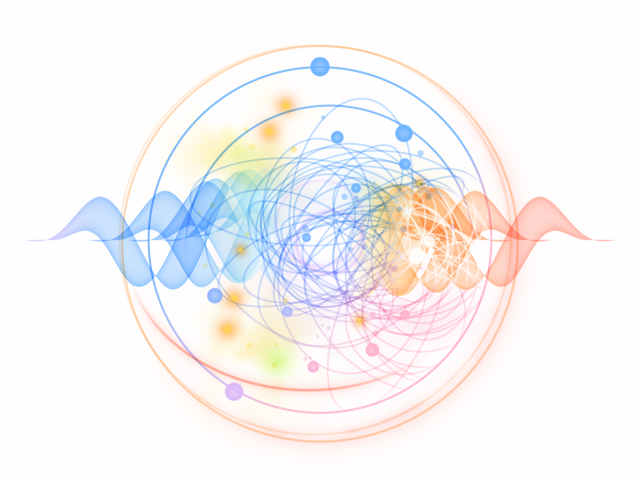
Write a WebGL 1 fragment shader that draws this background.

```glsl
precision highp float;
// Pale orbit diagram: thin rings, coloured spheres and two wave ribbons on white.
uniform vec2 u_resolution;

#define WAVE_TIP 0.628
#define WAVE_FREQ 20.3
#define RIBBON_DENSITY 0.36
#define LINE_WIDTH 0.0006
#define ORBIT_COUNT 40
#define DOT_COUNT 44

const vec3 WHITE = vec3(1.0);
const vec3 BLUE = vec3(0.42, 0.7, 1.0);
const vec3 CYAN = vec3(0.7, 0.93, 1.0);
const vec3 VIOLET = vec3(0.85, 0.73, 1.0);
const vec3 PINK = vec3(1.0, 0.7, 0.8);
const vec3 RED = vec3(1.0, 0.6, 0.52);
const vec3 ORANGE = vec3(1.0, 0.68, 0.38);
const vec3 YELLOW = vec3(1.0, 0.93, 0.55);
const vec3 GREEN = vec3(0.8, 1.0, 0.5);

vec2 p;    // position in canvas heights from the centre
float aa;  // antialiasing width
vec3 ink;  // accumulated colour

float hash(float n) { return fract(sin(n * 127.1) * 43758.5453); }
float hash2(vec2 v) { return hash(v.x + 2.45 * v.y); }

float noise(vec2 v) {
  vec2 i = floor(v), f = fract(v);
  f *= f * (3.0 - 2.0 * f);
  return mix(mix(hash2(i), hash2(i + vec2(1, 0)), f.x),
             mix(hash2(i + vec2(0, 1)), hash2(i + 1.0), f.x), f.y);
}

float fbm(vec2 v) {
  float sum = 0.0, amp = 0.5;
  for (int i = 0; i < 4; i++) { sum += amp * noise(v); v = v * 2.03 + 7.1; amp *= 0.5; }
  return sum;
}

void tint(vec3 c, float a) { ink *= mix(WHITE, c, a); }

float blob(float x, float y, float r) {
  vec2 q = (p - vec2(x, y)) / r;
  return exp(-dot(q, q));
}

float disc(vec2 c, float r) { return 1.0 - smoothstep(r - aa, r + aa, length(p - c)); }

// Distance to an ellipse outline
float ellipse(vec2 c, vec2 r, float turn) {
  float s = sin(turn), k = cos(turn);
  vec2 q = mat2(k, -s, s, k) * (p - c) / r;
  float len = max(length(q), 0.001);
  return abs(len - 1.0) * len / max(length(q / r), 0.001);
}

float stroke(float d, float w) { return 1.0 - smoothstep(w, w + 1.5 * aa, d); }

// Blue above and left, pink below and right
vec3 placeColor(vec2 v) {
  vec3 c = mix(BLUE, VIOLET, smoothstep(-0.1, 0.3, 0.3 * v.x - v.y));
  return mix(c, PINK, smoothstep(0.08, 0.32, v.x - v.y));
}

void sphere(float x, float y, float r) {
  vec2 c = vec2(x, y);
  float shade = 0.7 + 0.3 * smoothstep(0.0, r, length(p - c));
  ink = mix(ink, placeColor(c), disc(c, r) * shade);
}

void ember(float x, float y, float r) {
  tint(ORANGE, 0.7 * blob(x, y, r));
  ink = mix(ink, vec3(1.0, 0.85, 0.25), 0.8 * blob(x, y, 0.4 * r));
}

float strand(float u, float peak, float start) {
  float phase = (u - peak) * WAVE_FREQ * (u < peak ? 0.7 : 1.0);
  return (0.075 + 0.09 * u) * smoothstep(start, start + 0.17, u) * cos(phase);
}

void ribbons() {
  float u = WAVE_TIP - abs(p.x);
  float y = p.y - (p.x < 0.0 ? 0.03 * smoothstep(0.3, 0.5, u) : 0.0);
  vec3 cold = mix(mix(VIOLET, BLUE, smoothstep(0.0, 0.22, u)), CYAN, smoothstep(0.33, 0.5, u));
  vec3 warm = mix(mix(RED, ORANGE, smoothstep(0.2, 0.36, u)), YELLOW, smoothstep(0.4, 0.55, u));
  float fade = smoothstep(0.0, 0.02, u) * (1.0 - smoothstep(0.42, 0.58, u));
  for (int i = 0; i < 5; i++) {
    float start = 0.135 * pow(float(i) + 0.0001, 0.69), peak = start + 0.167;
    float a = strand(u, peak, start), b = strand(u, peak - 0.073, start + 0.07);
    float inner = min(y - min(a, b), max(a, b) - y);
    float fill = smoothstep(-aa, aa, inner) * smoothstep(start, start + 0.03, u);
    float rim = 0.4 * exp(-abs(inner) / 0.012);
    tint(p.x < 0.0 ? cold : warm, fill * fade * (RIBBON_DENSITY + rim));
  }
}

void main() {
  p = (gl_FragCoord.xy - 0.5 * u_resolution) / u_resolution.y;
  aa = 1.0 / u_resolution.y;
  ink = vec3(1.0, 0.996, 0.998);
  float cloud = smoothstep(0.2, 0.75, fbm(p * 11.0 + 3.0));
  vec3 lineColor = placeColor(p);

  // Soft clouds
  tint(YELLOW, cloud * (0.75 * blob(-0.16, 0.17, 0.11) + 0.75 * blob(-0.14, -0.22, 0.11) + 0.5 * blob(0.18, 0.06, 0.085)));
  tint(GREEN, 0.6 * blob(-0.089, -0.252, 0.03) + 0.25 * blob(-0.16, 0.17, 0.035));
  tint(VIOLET, 0.32 * cloud * blob(0.0, -0.04, 0.18));
  tint(CYAN, 0.45 * cloud * (blob(-0.11, 0.08, 0.07) + blob(0.07, 0.09, 0.07)));
  tint(PINK, 0.3 * cloud * blob(0.2, -0.14, 0.1));

  // Outer rings and bowl, hazy at the lower right
  float outer = ellipse(vec2(0.0, -0.008), vec2(0.412), 0.0);
  float inside = ellipse(vec2(-0.01, 0.0), vec2(0.408, 0.405), 0.3);
  float bowl = ellipse(vec2(-0.024, 0.0), vec2(0.385, 0.313), 0.0);
  tint(ORANGE, 0.45 * stroke(outer, LINE_WIDTH) + 0.2 * stroke(inside, LINE_WIDTH));
  tint(RED, smoothstep(-0.25, 0.4, p.x - p.y) * (0.22 * exp(-outer / 0.018) + 0.3 * cloud * exp(-inside / 0.006)));
  float bowlMask = smoothstep(0.06, 0.25, -p.y) * (1.0 - smoothstep(0.0, 0.25, p.x));
  tint(RED, bowlMask * (0.5 * stroke(bowl, 0.001) + 0.35 * exp(-bowl / 0.009)));

  ribbons();

  // Main orbits
  tint(lineColor, 0.85 * stroke(ellipse(vec2(0.0), vec2(0.357, 0.36), 0.0), LINE_WIDTH));
  tint(lineColor, 0.8 * smoothstep(-0.05, 0.1, p.y) * stroke(ellipse(vec2(0.02, -0.02), vec2(0.3), 0.0), LINE_WIDTH));

  // Tangled orbits, white where they cross the warm ribbon
  float overWave = smoothstep(0.12, 0.2, p.x) * (1.0 - smoothstep(0.07, 0.12, abs(p.y)));
  for (int i = 0; i < ORBIT_COUNT; i++) {
    float n = float(i) + 1.0;
    vec2 c = 0.18 * (vec2(hash(n), hash(n + 50.0)) - 0.5) + mix(vec2(0.03, 0.0), vec2(0.2, -0.08), mod(n, 2.0));
    vec2 r = vec2(0.11, 0.05) + 0.12 * vec2(hash(n + 90.0), hash(n + 130.0));
    float line = stroke(ellipse(c, r, 6.283 * hash(n + 170.0)), 0.5 * LINE_WIDTH);
    line *= 1.0 - smoothstep(0.33, 0.37, length(p));
    tint(lineColor, 0.42 * line * (1.0 - overWave));
    ink = mix(ink, WHITE, 0.55 * line * overWave);
  }

  // Lavender core rings
  float core = ellipse(vec2(0.021, -0.005), vec2(0.07, 0.064), 0.2);
  float halo = ellipse(vec2(0.0, 0.035), vec2(0.092, 0.088), 0.4);
  tint(VIOLET, 0.6 * exp(-core / 0.003) + 0.35 * exp(-halo / 0.003));

  // Embers and scattered dots
  ember(-0.071, 0.28, 0.022); ember(-0.106, 0.226, 0.023);
  ember(-0.179, -0.122, 0.022); ember(-0.193, -0.186, 0.022);
  ember(0.083, -0.168, 0.014); ember(0.207, 0.118, 0.013);
  ember(-0.165, -0.021, 0.014);
  for (int i = 0; i < DOT_COUNT; i++) {
    float n = float(i) + 300.0, angle = 6.283 * hash(n);
    vec2 c = 0.28 * sqrt(hash(n + 70.0)) * vec2(cos(angle), sin(angle));
    tint(c.x < -0.04 ? YELLOW : placeColor(c), 0.5 * disc(c, 0.002 + 0.005 * hash(n + 140.0)));
  }

  // Spheres riding the orbits
  sphere(0.0, 0.361, 0.02); sphere(0.175, 0.222, 0.018); sphere(0.036, 0.214, 0.013);
  sphere(0.177, 0.158, 0.012); sphere(-0.219, -0.116, 0.016); sphere(-0.179, -0.316, 0.019);
  sphere(0.109, -0.229, 0.014); sphere(-0.068, -0.149, 0.011); sphere(0.075, 0.108, 0.01);
  sphere(-0.028, 0.005, 0.009); sphere(-0.014, -0.264, 0.012); sphere(0.177, -0.156, 0.01);
  ink = mix(ink, WHITE, 0.85 * max(disc(vec2(0.203, -0.033), 0.017), disc(vec2(0.228, -0.003), 0.012)));

  gl_FragColor = vec4(clamp(ink, 0.0, 1.0), 1.0);
}
```
